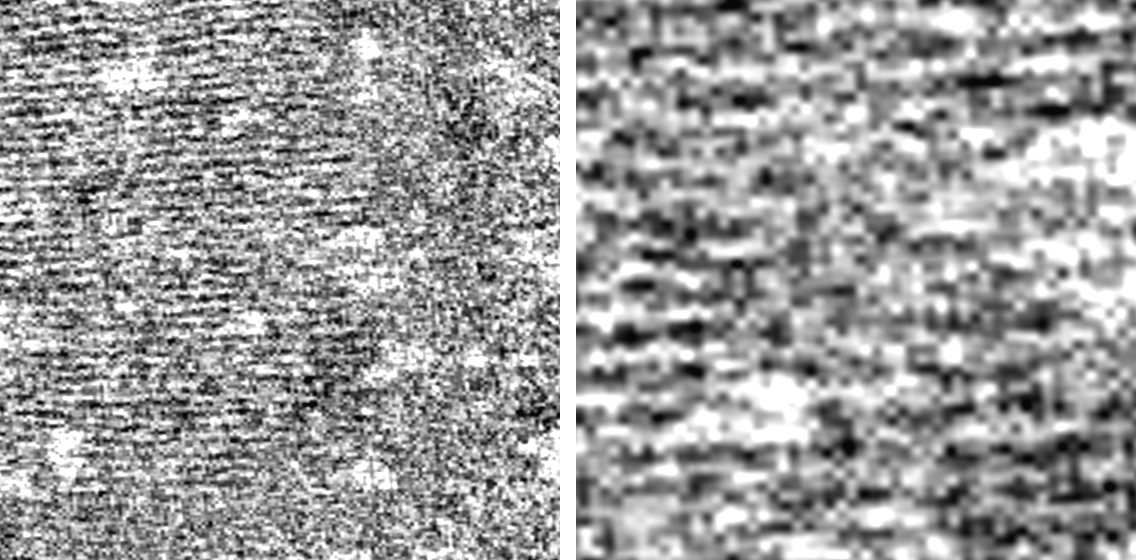
Left: the whole. Right: its middle third, enlarged.
A WebGL 1 fragment shader for this texture:

```glsl
precision highp float;

uniform vec2 u_resolution;

const float MEAN_GRAY = 0.595;
const float STRIPE_COUNT = 45.0;
const float STRIPE_CONTRAST = 0.19;
const float STRIPE_WOBBLE = 0.007;
const float FINE_CONTRAST = 0.34;
const float COARSE_CONTRAST = 0.31;
const vec2 FINE_SCALE = vec2(150.0, 165.0);
const vec2 STREAK_SCALE = vec2(58.0, 115.0);
const vec2 SPECK_SCALE = vec2(98.0, 108.0);
const vec2 CLOUD_SCALE = vec2(9.0, 14.0);
const float CLOUD_LIGHT = 0.36;
const float SHADE_DARK = 0.15;
const float BAND_DARK = 0.13;

float hash(vec2 p) {
  vec3 q = fract(vec3(p.xyx) * vec3(0.1031, 0.1030, 0.0973));
  q += dot(q, q.yzx + 33.33);
  return fract((q.x + q.y) * q.z);
}

// Smooth value noise from -1 to 1
float noise(vec2 p) {
  vec2 cell = floor(p);
  vec2 f = fract(p);
  f = f * f * (3.0 - 2.0 * f);
  float low = mix(hash(cell), hash(cell + vec2(1.0, 0.0)), f.x);
  float high = mix(hash(cell + vec2(0.0, 1.0)), hash(cell + 1.0), f.x);
  return mix(low, high, f.y) * 2.0 - 1.0;
}

float cloudNoise(vec2 p) {
  return 0.62 * noise(p) + 0.38 * noise(p * 2.3 + 17.0);
}

// Broken, nearly level ripples that lean upward near the top
float stripes(vec2 uv) {
  float slope = mix(-0.05, 0.09, uv.y);
  float bend = noise(uv * vec2(7.0, 9.0) + 41.0);
  float jitter = noise(uv * vec2(24.0, 38.0) + 73.0);
  float height = uv.y - slope * uv.x + STRIPE_WOBBLE * (bend + 0.7 * jitter);
  return sin(6.28318 * STRIPE_COUNT * height);
}

// Level streaks on the left turn into round specks on the right
float grain(vec2 uv, float ripple) {
  vec2 tilted = uv + vec2(0.06 * uv.y, -0.03 * uv.x);
  float streak = noise(tilted * STREAK_SCALE + 211.0);
  float speck = noise(mat2(0.8, 0.6, -0.6, 0.8) * uv * SPECK_SCALE + 307.0);
  float fine = noise(tilted * FINE_SCALE + 109.0);
  return FINE_CONTRAST * fine
       + COARSE_CONTRAST * mix(speck * 1.15, streak, ripple);
}

// Pale clouds, dark patches and a leaning dark band
float shading(vec2 uv) {
  float ridge = exp(-pow((uv.y - 0.21) / 0.03, 2.0));
  float cloud = cloudNoise(uv * CLOUD_SCALE + 5.0) + 0.28 * ridge;
  float shade = cloudNoise(uv * CLOUD_SCALE * 0.8 + 61.0);
  float offset = uv.x - mix(0.91, 0.80, uv.y) + 0.02 * noise(uv * 11.0);
  float band = exp(-pow(offset / 0.035, 2.0)) * smoothstep(0.15, 0.35, uv.y);
  float light = CLOUD_LIGHT * smoothstep(0.36, 0.66, cloud);
  float dark = SHADE_DARK * smoothstep(0.28, 0.65, shade) + BAND_DARK * band;
  return light - dark * (1.0 - smoothstep(0.3, 0.5, cloud));
}

void main() {
  vec2 uv = gl_FragCoord.xy / u_resolution;

  // Ripples fade to the right, near the bottom and in patches
  float ripple = 1.0 - smoothstep(0.5, 0.88, uv.x + 0.08 * noise(uv * 6.0));
  ripple *= mix(0.45, 1.0, smoothstep(0.05, 0.25, uv.y));
  float patches = 0.85 + 0.4 * noise(uv * vec2(6.0, 9.0) + 89.0);

  float gray = MEAN_GRAY + shading(uv) + grain(uv, ripple);
  gray += STRIPE_CONTRAST * ripple * patches * stripes(uv);
  gl_FragColor = vec4(vec3(clamp(gray, 0.03, 1.0)), 1.0);
}
```
